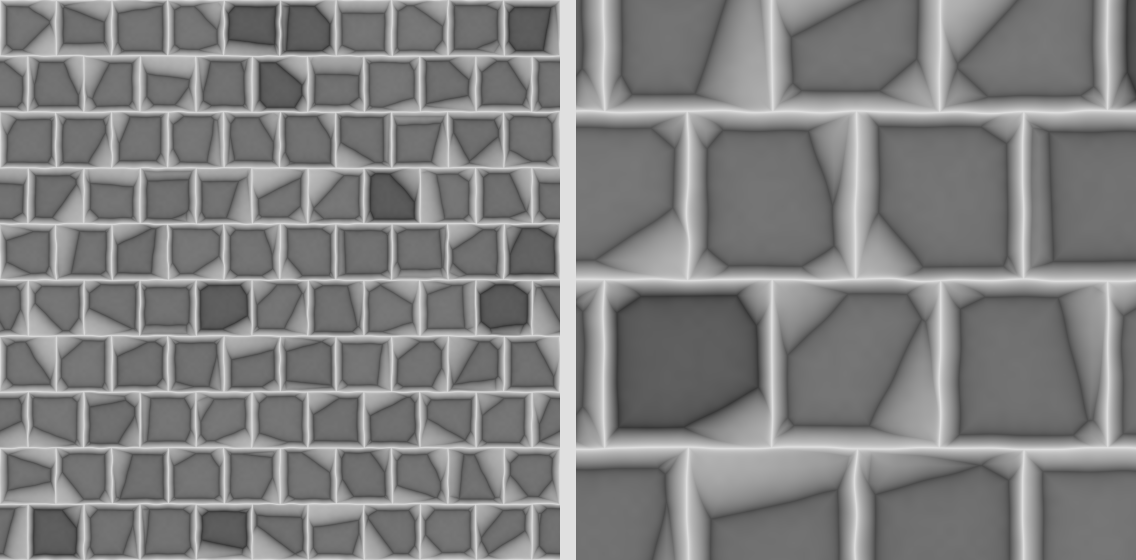
Left: the whole. Right: its middle third, enlarged.
This texture map is drawn by a WebGL 1 fragment shader. Its source:

```glsl
precision highp float;
// Grey running-bond wall of chiselled square blocks, ten by ten, tiling both ways.
// Each block is the upper envelope of a flat face, four curved bevels, four corner
// chips and two random cuts; creases are dark and the joints glow pale.

uniform vec2 u_resolution;

#define GRID 10.0          // blocks across and down, even so that rows wrap
#define FACE_TONE 0.455    // grey of the flat face
#define FACET_LIFT 0.27    // brightening of raised facets
#define JOINT_TONE 0.88    // grey of the joint line
#define JOINT_WIDTH 0.019  // joint falloff, in blocks
#define CREASE_WIDTH 0.019 // crease falloff, in blocks
#define CREASE_DARK 0.09   // depth of the thin crease
#define SHADE_DARK 0.065   // depth of the broad shade by creases
#define WEAR 0.010         // wobble of the joints, in blocks
#define DARK_SHARE 0.06    // share of deeper, darker blocks

const float TAU = 6.283185;
const int PLANES = 11;

float hash(vec2 cell, float seed) {
  vec3 q = fract(vec3(cell, seed) * vec3(0.1031, 0.1137, 0.0973) + 0.137);
  q += dot(q, q.yzx + 33.33);
  return fract((q.x + q.y) * q.z);
}

// Value noise that wraps after the given whole period
float wrapNoise(vec2 p, float period, float seed) {
  vec2 i = floor(p);
  vec2 f = p - i;
  f = f * f * (3.0 - 2.0 * f);
  vec2 a = mod(i, period);
  vec2 b = mod(i + 1.0, period);
  return mix(mix(hash(a, seed), hash(vec2(b.x, a.y), seed), f.x),
             mix(hash(vec2(a.x, b.y), seed), hash(b, seed), f.x), f.y);
}

// Sloped plane: xy is its gradient, z its height at p
vec3 slopedPlane(vec2 p, float angle, float offset, float slope) {
  vec2 n = vec2(cos(angle), sin(angle));
  return vec3(n * slope, (dot(p, n) - offset) * slope);
}

// Bevel that steepens towards the joint
vec3 bevel(vec2 p, float angle, float offset) {
  vec2 n = vec2(cos(angle), sin(angle));
  float t = dot(p, n) - offset;
  float rise = max(t, 0.0);
  return vec3(n * (1.2 + 16.0 * rise), 1.2 * t + 8.0 * rise * rise);
}

float wallTone(vec2 uv) {
  // Slightly worn grid with every other row shifted by half a block
  vec2 g = uv * GRID;
  vec2 wobble = vec2(wrapNoise(g * 5.0, GRID * 5.0, 3.0),
                     wrapNoise(g * 5.0, GRID * 5.0, 7.0));
  g += WEAR * (wobble * 2.0 - 1.0);
  float row = floor(g.y);
  g.x += 0.5 * mod(row + 1.0, 2.0);
  vec2 id = mod(floor(g), GRID);
  vec2 p = fract(g) - 0.5;

  // Facets of this block
  vec3 facets[PLANES];
  facets[0] = vec3(0.0);
  for (int i = 0; i < 4; i++) {
    float k = float(i);
    float side = k * TAU * 0.25;
    facets[1 + i] = bevel(p, side, mix(0.36, 0.42, hash(id, 11.0 + k)));
    float tilt = (hash(id, 21.0 + k) - 0.5) * 0.8;
    float reach = mix(0.43, 0.57, hash(id, 31.0 + k));
    facets[5 + i] = slopedPlane(p, side + TAU * 0.125 + tilt, reach, 1.0);
  }
  float cutAngle = TAU * hash(id, 41.0);
  float turn = mix(0.25, 0.75, hash(id, 42.0)) * TAU;
  facets[9] = slopedPlane(p, cutAngle, mix(0.12, 0.38, hash(id, 43.0)),
                          mix(0.45, 0.9, hash(id, 44.0)));
  facets[10] = slopedPlane(p, cutAngle + turn, mix(0.25, 0.55, hash(id, 45.0)),
                           mix(0.5, 1.0, hash(id, 46.0)));

  // Highest facet, then the distance to its nearest crease
  vec3 top = facets[0];
  for (int i = 1; i < PLANES; i++) {
    if (facets[i].z > top.z) top = facets[i];
  }
  float crease = 1.0;
  for (int i = 0; i < PLANES; i++) {
    float bend = length(top.xy - facets[i].xy);
    if (bend > 0.001) crease = min(crease, (top.z - facets[i].z) / bend);
  }

  // Face and facet tones, with shade gathered in the creases
  float height = top.z;
  float deep = step(1.0 - DARK_SHARE, hash(id, 51.0));
  float tone = FACE_TONE + 0.03 * (hash(id, 52.0) - 0.5);
  tone -= 0.08 * deep * exp(-height * 12.0);
  tone += FACET_LIFT * (1.0 - exp(-height * 9.0));
  float shade = SHADE_DARK * exp(-crease / 0.08);
  shade += CREASE_DARK * exp(-crease / CREASE_WIDTH);
  tone -= shade * mix(1.0, 0.45, smoothstep(0.0, 0.2, height));
  tone += 0.012 * (wrapNoise(uv * 160.0, 160.0, 61.0) - 0.5);

  // Pale joint
  float edge = 0.5 - max(abs(p.x), abs(p.y));
  return mix(tone, JOINT_TONE, exp(-edge / JOINT_WIDTH));
}

void main() {
  // Four samples per pixel keep creases and joints smooth
  float tone = 0.0;
  for (int i = 0; i < 4; i++) {
    float k = float(i);
    vec2 jitter = vec2(mod(k, 2.0), floor(k * 0.5)) * 0.5 - 0.25;
    tone += 0.25 * wallTone((gl_FragCoord.xy + jitter) / u_resolution);
  }
  gl_FragColor = vec4(vec3(tone), 1.0);
}
```
